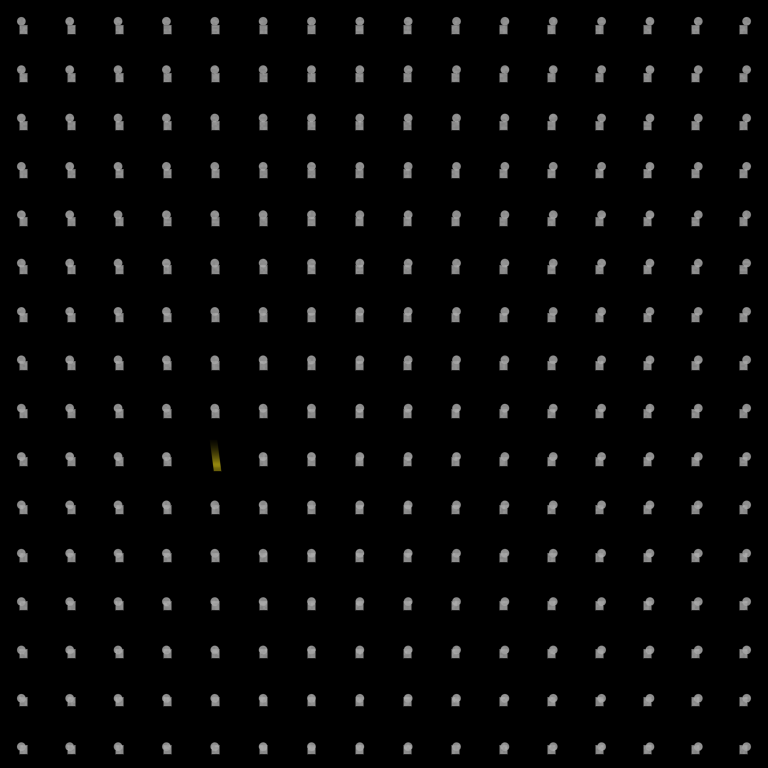
This pattern is drawn by a three.js fragment shader. Its source:

```glsl
// A 16 by 16 grid of small grey markers on black: a round head over a square stem.
// Stems sit still in their cells while heads drift linearly across the grid,
// sliding over the stems. One cell holds a fading yellow streak instead.

varying vec2 vUv;

// Lengths are in cells, measured from the cell centre.
const float CELLS = 16.0;
const vec2 STEM_CENTRE = vec2(-0.010, -0.118);
const vec2 STEM_HALF = vec2(0.083, 0.094);
const float HEAD_RADIUS = 0.090;
const vec2 HEAD_DRIFT = vec2(0.055, 0.056);

const vec2 STREAK_CELL = vec2(4.0, 6.0);
const vec2 STREAK_CENTRE = vec2(-0.010, 0.010);
const vec2 STREAK_HALF = vec2(0.078, 0.325);
const float STREAK_SLANT = 0.13;

const vec3 BACKGROUND = vec3(0.0);
const float HEAD_GREY = 0.56;
const float STEM_GREY = 0.55;
const float OVERLAP_GREY = 0.64;
const float GRAIN = 0.07;
const float GRAIN_SCALE = 24.0;
const vec3 STREAK_COLOUR = vec3(0.66, 0.60, 0.06);

float hash(vec2 p) {
  return fract(sin(dot(p, vec2(127.1, 311.7))) * 43758.55);
}

float noise(vec2 p) {
  vec2 i = floor(p);
  vec2 f = smoothstep(0.0, 1.0, p - i);
  float low = mix(hash(i), hash(i + vec2(1.0, 0.0)), f.x);
  float high = mix(hash(i + vec2(0.0, 1.0)), hash(i + vec2(1.0)), f.x);
  return mix(low, high, f.y);
}

float boxDistance(vec2 p, vec2 halfSize) {
  vec2 d = abs(p) - halfSize;
  return length(max(d, 0.0)) + min(max(d.x, d.y), 0.0);
}

float coverage(float d, float blur) {
  return 1.0 - smoothstep(-blur, blur, d);
}

void main() {
  vec2 grid = vUv * CELLS;
  vec2 cell = min(floor(grid), CELLS - 1.0);
  vec2 p = grid - cell - 0.5;
  float blur = max(0.75 * fwidth(grid.x), 0.012);

  // Head position runs from minus to plus the drift across the grid
  vec2 headCentre = HEAD_DRIFT * (2.0 * cell / (CELLS - 1.0) - 1.0);
  float head = coverage(length(p - headCentre) - HEAD_RADIUS, blur);
  float stem = coverage(boxDistance(p - STEM_CENTRE, STEM_HALF), blur);

  // Grey marker, lighter where the parts overlap, with fine grain
  float grey = mix(STEM_GREY, HEAD_GREY, head);
  grey = mix(grey, OVERLAP_GREY, head * stem);
  grey += GRAIN * (noise(grid * GRAIN_SCALE) - 0.5);
  vec3 marker = mix(BACKGROUND, vec3(grey), max(head, stem));

  // Slanted streak, brightest near its foot and fading upward
  vec2 s = p - STREAK_CENTRE;
  s.x += STREAK_SLANT * s.y;
  float height = s.y / (2.0 * STREAK_HALF.y) + 0.5;
  float glow = pow(clamp(1.15 - height, 0.0, 1.0), 1.7);
  glow *= mix(0.65, 1.0, smoothstep(0.05, 0.25, height));
  float streak = coverage(boxDistance(s, STREAK_HALF), blur) * glow;
  vec3 streakColour = mix(BACKGROUND, STREAK_COLOUR, streak);

  vec2 offset = abs(cell - STREAK_CELL);
  float isStreak = 1.0 - step(0.5, max(offset.x, offset.y));
  gl_FragColor = vec4(mix(marker, streakColour, isStreak), 1.0);
}
```
